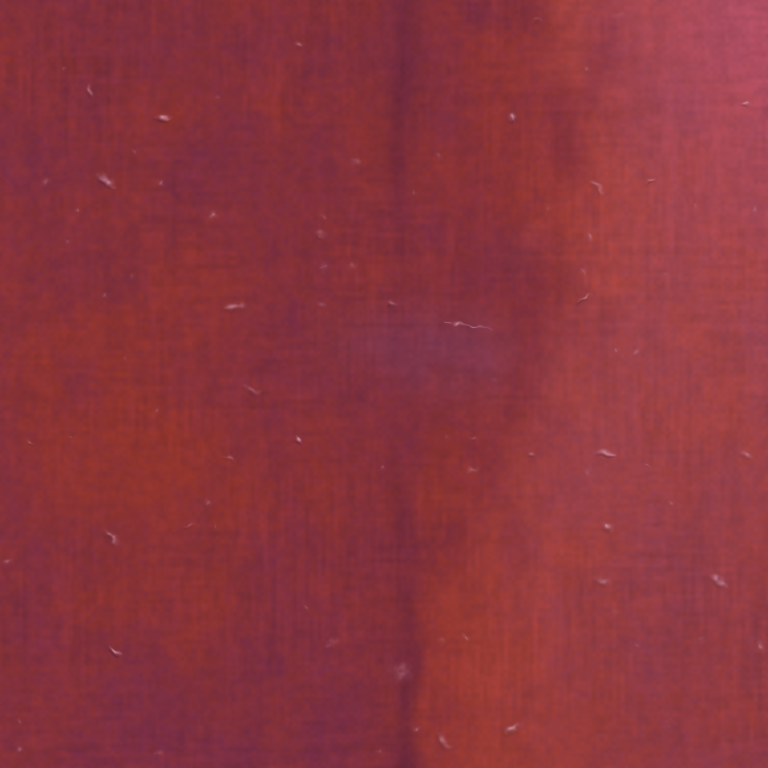
Give the GLSL for this texture, as a three.js fragment shader.

```glsl
varying vec2 vUv;

const vec3 PLUM = vec3(0.472, 0.178, 0.268);
const vec3 RUST = vec3(0.572, 0.205, 0.178);
const vec3 MAUVE = vec3(0.570, 0.258, 0.330);
const vec3 CORAL = vec3(0.652, 0.262, 0.240);
const vec3 PINK = vec3(0.715, 0.320, 0.420);
const vec3 HAZE = vec3(0.500, 0.225, 0.325);
const vec3 CREASE = vec3(0.405, 0.150, 0.235);
const vec3 SCUFF = vec3(0.800, 0.570, 0.650);

const float CREASE_X = 0.523;
const float CREASE_WIDTH = 0.015;
const float THREAD_CONTRAST = 0.045;
const float STREAK_CONTRAST = 0.040;
const float MOTTLE_CONTRAST = 0.050;
const float HUE_GRAIN = 0.34;
const float SCUFF_CELLS = 11.0;
const float SCUFF_SHARE = 0.20;
const float FLECK_CELLS = 27.0;
const float FLECK_SHARE = 0.08;

float hash(vec2 p) {
  vec3 q = fract(vec3(p.xyx) * 0.1031);
  q += dot(q, q.yzx + 33.33);
  return fract((q.x + q.y) * q.z);
}

float noise(vec2 p) {
  vec2 i = floor(p);
  vec2 f = fract(p);
  f = f * f * (3.0 - 2.0 * f);
  float low = mix(hash(i), hash(i + vec2(1.0, 0.0)), f.x);
  float high = mix(hash(i + vec2(0.0, 1.0)), hash(i + 1.0), f.x);
  return mix(low, high, f.y);
}

float fbm(vec2 p) {
  float sum = 0.0;
  float weight = 0.5;
  for (int i = 0; i < 4; i++) {
    sum += weight * noise(p);
    p = p * 2.03 + 17.3;
    weight *= 0.5;
  }
  return sum / 0.9375;
}

float glow(vec2 p, vec2 center, vec2 radius) {
  vec2 d = (p - center) / radius;
  return exp(-dot(d, d));
}

float scratch(vec2 p, vec2 center, vec2 halfSpan, float width) {
  vec2 d = p - center;
  float along = clamp(dot(d, halfSpan) / dot(halfSpan, halfSpan), -1.0, 1.0);
  float dist = length(d - halfSpan * along) / width;
  return exp(-dist * dist) * (1.0 - 0.6 * along * along);
}

// One jittered scratch in a share of the cells
float scatter(vec2 p, float cells, float share, float reach, float seed) {
  vec2 cell = floor(p * cells);
  vec2 key = cell + seed;
  vec2 jitter = vec2(hash(key + 3.1), hash(key + 7.7));
  vec2 center = (cell + mix(vec2(0.27), vec2(0.73), jitter)) / cells;
  float angle = mix(-1.0, 0.6, hash(key + 11.9));
  float span = reach * mix(0.2, 1.0, hash(key + 19.3));
  float width = mix(0.0016, 0.0038, hash(key + 23.5));
  float present = step(hash(key), share) * mix(0.3, 0.9, hash(key + 29.1));
  return present * scratch(p, center, span * vec2(cos(angle), sin(angle)), width);
}

// Broad stains: dark and lit tones, each running from cool to warm
vec3 stains(vec2 p) {
  float cloud = fbm(p * vec2(5.0, 3.6) + 4.0) - 0.5;
  float patches = fbm(p * vec2(19.0, 14.0) + 31.0) - 0.5;
  float edge = mix(0.53, 0.70, smoothstep(0.15, 0.65, p.y));
  float lit = smoothstep(edge - 0.03, edge + 0.17, p.x + 0.16 * cloud + 0.14 * patches);
  lit *= mix(0.55, 1.0, smoothstep(0.0, 0.6, p.y));

  float warmth = 0.45 + 0.50 * cloud + 0.75 * patches;
  warmth += 0.28 * glow(p, vec2(0.20, 0.40), vec2(0.26, 0.22));
  warmth += 0.50 * glow(p, vec2(0.63, 0.12), vec2(0.12, 0.24));
  warmth += 0.30 * glow(p, vec2(0.76, 0.80), vec2(0.09, 0.22));
  warmth -= 0.50 * glow(p, vec2(0.20, 0.02), vec2(0.16, 0.14));
  warmth -= 0.12 * glow(p, vec2(0.02, 0.95), vec2(0.14, 0.20));
  warmth += HUE_GRAIN * (noise(p * 115.0) - 0.5);
  warmth = clamp(warmth, 0.0, 1.0);

  vec3 color = mix(mix(PLUM, RUST, warmth), mix(MAUVE, CORAL, warmth), lit);
  color = mix(color, PINK, 0.8 * glow(p, vec2(1.03, 1.02), vec2(0.20, 0.28)));
  float haze = glow(p, vec2(0.57, 0.54), vec2(0.13, 0.06));
  haze += 0.6 * glow(p, vec2(0.67, 0.66), vec2(0.04, 0.035));
  return mix(color, HAZE, haze * clamp(0.6 + 2.0 * patches, 0.0, 1.0));
}

void main() {
  vec2 p = vUv;
  vec3 color = stains(p);

  // Broken vertical fold, strongest near both ends
  float bend = CREASE_X + 0.012 * (noise(vec2(p.y * 9.0, 2.0)) - 0.5);
  float fold = glow(p, vec2(bend, p.y), vec2(CREASE_WIDTH, 1.0));
  fold *= mix(0.45, 1.15, noise(p * vec2(40.0, 22.0)));
  fold += 0.25 * glow(p, vec2(bend - 0.03, p.y), vec2(0.05, 1.0));
  float ends = 1.0 - smoothstep(0.15, 0.5, p.y) + smoothstep(0.65, 0.9, p.y);
  color = mix(color, CREASE, fold * mix(0.25, 0.68, ends));

  // Woven threads in patches, longer streaks and fine mottling
  float warp = (noise(p * vec2(185.0, 22.0)) - 0.5) * noise(p * 9.0 + 13.0);
  float weft = (noise(p * vec2(20.0, 170.0) + 53.0) - 0.5) * noise(p * 8.0 + 87.0);
  float streaks = noise(p * vec2(70.0, 6.0) + 29.0) - 0.5;
  float mottle = noise(p * 190.0 + 9.0) + noise(p * 85.0 + 71.0) - 1.0;
  color *= 1.0 + 2.0 * THREAD_CONTRAST * (warp + weft)
    + STREAK_CONTRAST * streaks + MOTTLE_CONTRAST * mottle;

  // Pale broken scuffs with a faint dark rim below
  vec2 frayed = p + 0.006 * (vec2(noise(p * 120.0), noise(p * 120.0 + 41.0)) - 0.5);
  vec2 rim = vec2(0.002, 0.004);
  float scuffs = scatter(frayed, SCUFF_CELLS, SCUFF_SHARE, 0.011, 5.0);
  float shadow = scatter(frayed + rim, SCUFF_CELLS, SCUFF_SHARE, 0.011, 5.0);
  scuffs += 0.5 * scatter(frayed, FLECK_CELLS, FLECK_SHARE, 0.004, 47.0);
  scuffs += 0.65 * scratch(frayed, vec2(0.61, 0.577), vec2(0.030, -0.004), 0.0014);
  scuffs += 0.5 * scratch(frayed, vec2(0.521, 0.125), vec2(0.006, -0.002), 0.008);
  color *= 1.0 - 0.2 * shadow;
  color = mix(color, SCUFF, min(scuffs * mix(0.2, 1.4, noise(p * 190.0 + 5.0)), 0.85));

  gl_FragColor = vec4(color, 1.0);
}
```
